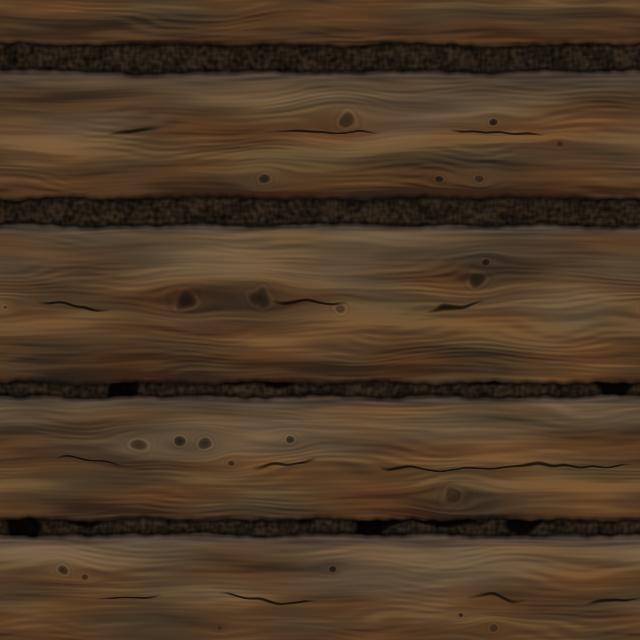
Reproduce this texture procedurally as a Shadertoy shader.

```glsl
const float TAU = 6.28318;
const vec4 gapY = vec4(0.176, 0.391, 0.669, 0.9095);
const vec4 gapHalf = vec4(0.012, 0.011, 0.021, 0.0215);

float hash(vec2 p) {
    vec3 q = fract(p.xyx * 0.1031);
    q += dot(q, q.yzx + 33.33);
    return fract((q.x + q.y) * q.z);
}

float corner(vec2 cell, vec2 offset, vec2 period, float seed) {
    float a = TAU * hash(mod(cell, period) + seed * 17.3);
    return dot(vec2(cos(a), sin(a)), offset);
}

// Gradient noise that repeats over the unit square
float noise(vec2 uv, vec2 period, float seed) {
    vec2 p = uv * period, c = floor(p), f = p - c;
    vec2 u = f * f * f * (f * (f * 6.0 - 15.0) + 10.0);
    vec2 e = vec2(1, 0);
    float low = mix(corner(c, f, period, seed), corner(c + e.xy, f - e.xy, period, seed), u.x);
    float high = mix(corner(c + e.yx, f - e.yx, period, seed), corner(c + 1.0, f - 1.0, period, seed), u.x);
    return 1.4 * mix(low, high, u.y);
}

float wrap(float x) {
    return fract(x + 0.5) - 0.5;
}

// Bends the grain around scattered knots; returns grain height, knot darkness, ring shade
vec3 knots(vec2 uv) {
    vec3 k = vec3(uv.y, 0.0, 0.0);
    for (int i = 0; i < 24; i++) {
        int row = i % 4;
        float n = float(i), h = hash(vec2(n, 8.7));
        float span = fract(gapY[(row + 1) % 4] - gapY[row]);
        vec2 center = vec2(hash(vec2(n, 3.1)), gapY[row] + span * mix(0.2, 0.82, hash(vec2(n, 5.9))));
        float size = mix(0.004, 0.016, h * h);
        vec2 d = vec2(wrap(uv.x - center.x), wrap(uv.y - center.y));
        vec2 reach = d / (size * vec2(4.5, 2.4));
        k.x -= 0.85 * d.y * exp(-dot(reach, reach));
        float r = length(d / vec2(1.25, 1.0)) / size + 0.5 * noise(uv, vec2(45), n);
        k.y = max(k.y, (1.0 - smoothstep(0.15, 1.0, r)) * mix(0.45, 0.9, hash(vec2(n, 1.3))));
        k.z += sin(r * 8.0) * exp(-r * r * 0.7);
    }
    return k;
}

// Fibrous packing between the logs
vec3 packing(vec2 uv, float depth) {
    float fibre = noise(uv, vec2(150, 90), 2.0) + 0.8 * noise(uv, vec2(70, 160), 3.0);
    float clump = noise(uv, vec2(28, 40), 4.0);
    vec3 c = vec3(0.135, 0.105, 0.073) * (1.0 + 0.45 * fibre + 0.4 * clump);
    return c * mix(0.5, 1.0, smoothstep(0.0, 0.008, depth));
}

vec3 wood(vec2 uv, float t, float topDist, float id) {
    vec3 k = knots(uv);
    float bend = noise(uv, vec2(5, 14), id);
    vec2 g = vec2(uv.x, k.x + 0.008 * bend);

    // Broad stains, streaks, fibres and growth lines
    float stain = noise(g, vec2(3, 11), id + 5.0);
    float streak = noise(g, vec2(4, 48), id + 10.0);
    float fibre = noise(g, vec2(11, 170), id + 15.0);
    float figure = smoothstep(-0.2, 0.4, noise(uv, vec2(5, 12), id + 20.0));
    float lines = sin(TAU * (95.0 * g.y + 2.0 * noise(g, vec2(6, 20), id + 25.0)));
    float tone = 0.55 + 0.45 * stain + 0.4 * streak + 0.22 * fibre + 0.13 * lines * figure;
    tone -= 0.25 * (1.0 - smoothstep(0.0, 0.35, t));

    vec3 c = mix(vec3(0.2, 0.135, 0.09), vec3(0.31, 0.22, 0.14), smoothstep(0.0, 0.5, tone));
    c = mix(c, vec3(0.43, 0.32, 0.195), smoothstep(0.45, 1.0, tone));
    c += vec3(0.06, 0.015, -0.01) * noise(g, vec2(6, 22), id + 30.0);

    // Weathered grey upper side
    float grey = smoothstep(0.45, 0.95, t + 0.45 * noise(g, vec2(4, 15), id + 35.0));
    c = mix(c, vec3(0.41, 0.34, 0.26) * (0.7 + 0.42 * tone), 0.7 * grey);
    float rim = 1.0 - smoothstep(0.008, 0.022, topDist + 0.008 * streak);
    c = mix(c, vec3(0.3, 0.25, 0.21) * (0.95 + 0.3 * fibre), 0.8 * rim);

    // Long drying crack
    float crackDist = abs(t - 0.45 - 0.04 * id + 0.08 * bend + 0.03 * noise(uv, vec2(24, 30), id));
    float broken = smoothstep(-0.05, 0.2, noise(vec2(uv.x, 0.3), vec2(6, 4), id + 40.0));
    c *= 1.0 - 0.7 * broken * (1.0 - smoothstep(0.002, 0.014, crackDist));

    c *= 1.0 + 0.16 * k.z;
    return mix(c, vec3(0.1, 0.075, 0.055), k.y);
}

void mainImage(out vec4 fragColor, in vec2 fragCoord) {
    vec2 uv = fragCoord / iResolution.xy;
    float gapDist = 1.0, t = 0.0, topDist = 1.0, id = 0.0, thin = 0.0;

    // Nearest gap and enclosing log
    for (int i = 0; i < 4; i++) {
        int j = (i + 1) % 4;
        float e = wrap(uv.y - gapY[i]);
        float seed = float(i) + 50.0 + 7.0 * step(0.0, e);
        float wobble = 0.005 * noise(uv, vec2(11, 5), seed) + 0.0025 * noise(uv, vec2(55, 20), seed);
        float d = abs(e) - gapHalf[i] + wobble;
        if (d < gapDist) {
            gapDist = d;
            thin = 1.0 - smoothstep(0.013, 0.018, gapHalf[i]);
        }
        float up = fract(uv.y - gapY[i]), span = fract(gapY[j] - gapY[i]);
        if (up < span) {
            t = (up - gapHalf[i]) / (span - gapHalf[i] - gapHalf[j]);
            topDist = span - up - gapHalf[j];
            id = float(i);
        }
    }

    // Open holes in the narrow gaps
    vec3 fill = packing(uv, -gapDist);
    float hole = smoothstep(0.2, 0.4, noise(uv, vec2(13, 18), 70.0));
    fill *= 1.0 - 0.85 * hole * thin;

    vec3 logColor = wood(uv, t, topDist, id) * mix(0.6, 1.0, smoothstep(0.0, 0.008, gapDist));
    float edge = 0.0012 + 0.7 / iResolution.y;
    fragColor = vec4(mix(fill, logColor, smoothstep(-edge, edge, gapDist)), 1.0);
}
```
